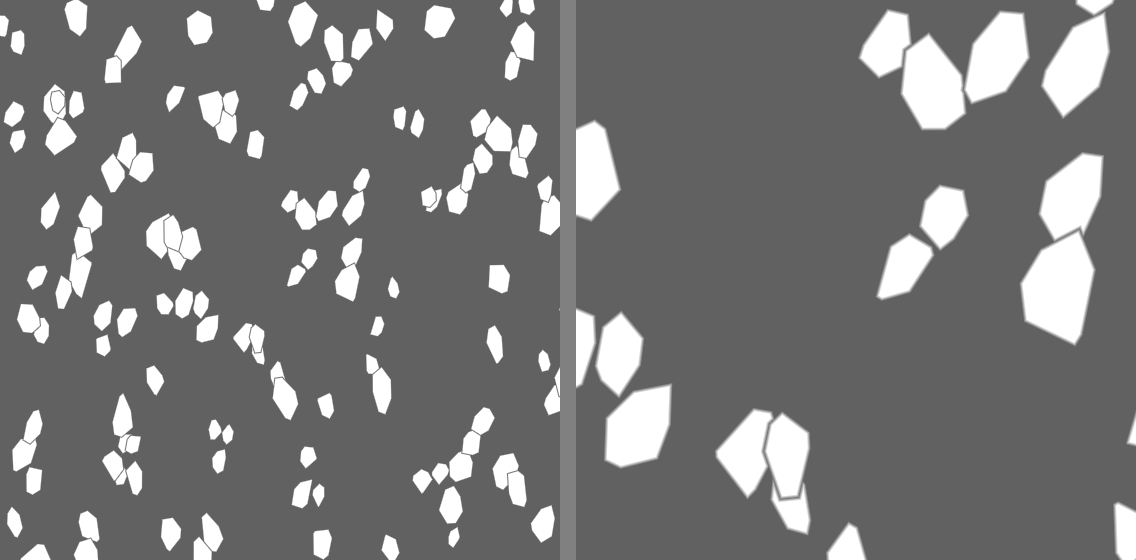
Left, the full canvas; right, a detail of the centre.
Write a WebGL 2 fragment shader that draws this pattern.

```glsl
#version 300 es
precision highp float;
// Scattered white angular grains, mostly upright, on flat grey.
// Each jittered grid cell may hold a grain and a touching partner; a grain is
// a stretched convex polygon, and thin grey seams part overlapping grains.

uniform vec2 u_resolution;
out vec4 fragColor;

const vec3 GROUND = vec3(0.38);
const vec3 GRAIN = vec3(1.0);
const float CELLS = 9.0;                      // grid cells per canvas side
const vec2 HALF_SIZE = vec2(0.018, 0.0295);   // mean grain half width, half height
const float EDGE = 0.0011;                    // half width of the soft rim
const float SEAM = 0.0016;                    // gap between touching grains
const float GRAIN_CHANCE = 0.9;
const float PARTNER_CHANCE = 0.58;
const int SIDES = 7;
const float TAU = 6.2831853;

// Integer hash: three values in 0..1 from a cell and a seed
vec3 hash3(ivec2 cell, int seed) {
    uvec3 v = uvec3(ivec3(cell, seed) + 1024) * 1664525u + 1013904223u;
    v.x += v.y * v.z; v.y += v.z * v.x; v.z += v.x * v.y;
    v ^= v >> 16u;
    v.x += v.y * v.z; v.y += v.z * v.x; v.z += v.x * v.y;
    return vec3(v >> 8u) / 16777216.0;
}

vec2 direction(float angle) {
    return vec2(cos(angle), sin(angle));
}

// Turn p into the frame of a grain whose top leans right by tilt
vec2 untilt(vec2 p, float tilt) {
    vec2 d = direction(tilt);
    return vec2(d.x * p.x - d.y * p.y, d.y * p.x + d.x * p.y);
}

// Signed distance to an irregular convex polygon, as an intersection of half planes
float polygonDistance(vec2 p, vec2 halfSize, ivec2 cell, int seed) {
    float dist = -1.0;
    for (int i = 0; i < SIDES; i++) {
        vec3 h = hash3(cell, seed + i);
        float angle = TAU * (float(i) + 0.6 * (h.x - 0.5)) / float(SIDES);
        vec2 normal = direction(angle) / halfSize;
        float reach = mix(0.72, 1.12, h.y * h.y);
        dist = max(dist, (dot(normal, p) - reach) / length(normal));
    }
    return dist;
}

// One grain with random size, proportions and lean
float grainDistance(vec2 p, ivec2 cell, int seed) {
    vec3 h = hash3(cell, seed);
    float scale = mix(0.65, 1.35, h.x);
    float width = mix(0.8, 1.2, h.y);
    float tilt = mix(-0.25, 0.5, h.z);
    return polygonDistance(untilt(p, tilt), HALF_SIZE * scale * vec2(width, 1.0), cell, seed + 1);
}

// Lay a newer grain over the field, cutting a seam around it
float layGrain(float field, float grain) {
    return min(max(field, SEAM - grain), grain);
}

float grainField(vec2 uv) {
    ivec2 home = ivec2(floor(uv * CELLS));
    float field = 1.0;
    for (int y = -1; y <= 1; y++) {
        for (int x = -1; x <= 1; x++) {
            ivec2 cell = home + ivec2(x, y);
            vec3 place = hash3(cell, 0);
            vec3 partner = hash3(cell, 1);
            vec2 p = uv - (vec2(cell) + place.xy) / CELLS;
            if (place.z < GRAIN_CHANCE)
                field = layGrain(field, grainDistance(p, cell, 10));
            if (partner.z < PARTNER_CHANCE) {
                vec2 offset = HALF_SIZE * direction(TAU * partner.x) * mix(1.6, 2.0, partner.y);
                field = layGrain(field, grainDistance(p - offset, cell, 30));
            }
        }
    }
    return field;
}

void main() {
    vec2 uv = gl_FragCoord.xy / u_resolution.y;
    float cover = clamp(0.5 - 0.5 * grainField(uv) / EDGE, 0.0, 1.0);
    fragColor = vec4(mix(GROUND, GRAIN, cover), 1.0);
}
```
